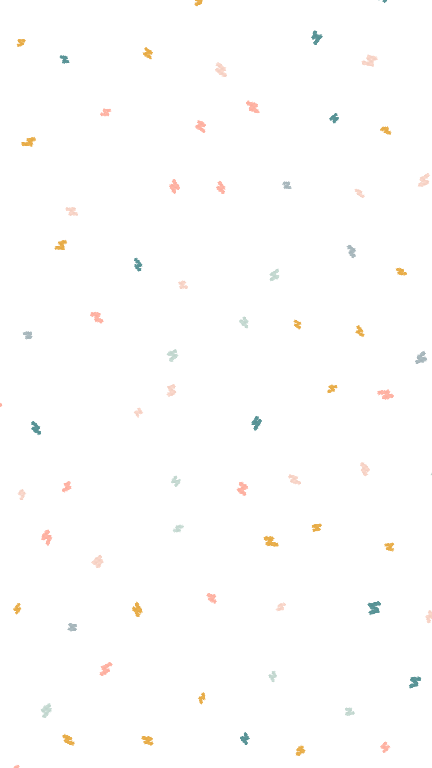
Write a Shadertoy shader that draws this pattern.

```glsl
vec2 hash2(vec2 p) {
    vec3 q = fract(p.xyx * vec3(0.1031, 0.1030, 0.0973));
    q += dot(q, q.yzx + 33.33);
    return fract((q.xx + q.yz) * q.zy);
}

float segmentDistance(vec2 p, vec2 a, vec2 b) {
    vec2 pa = p - a, ba = b - a;
    return length(pa - ba * clamp(dot(pa, ba) / dot(ba, ba), 0.0, 1.0));
}

// Short zigzag scribble with ragged, dry-brush edges
float dabDistance(vec2 p, vec2 seed) {
    vec2 shape = hash2(seed + 17.0);
    float angle = (shape.x - 0.5) * 1.3;
    p = mat2(cos(angle), -sin(angle), sin(angle), cos(angle)) * p;
    float side = shape.y < 0.5 ? -1.0 : 1.0;
    float d = 1.0;
    vec2 previous = vec2(0.0);
    for (int i = 0; i < 4; i++) {
        vec2 wobble = hash2(seed + 31.0 + 7.0 * float(i));
        vec2 point = vec2(side * mix(0.018, 0.056, wobble.x),
                          (float(i) - 1.5) * 0.037 + (wobble.y - 0.5) * 0.024);
        if (i > 0) d = min(d, segmentDistance(p, previous, point));
        previous = point;
        side = -side;
    }
    float ragged = sin(p.x * 83.0 + seed.x * 5.0 + 2.0 * sin(p.y * 61.0))
                 * sin(p.y * 118.0 + seed.y * 3.0);
    return d - 0.027 + 0.008 * ragged;
}

vec3 dabColor(float pick) {
    vec3 mustard = vec3(0.91, 0.68, 0.29);
    vec3 coral = vec3(1.00, 0.70, 0.64);
    vec3 blush = vec3(0.97, 0.83, 0.78);
    vec3 slate = vec3(0.66, 0.72, 0.74);
    vec3 teal = vec3(0.35, 0.58, 0.59);
    vec3 sage = vec3(0.77, 0.85, 0.82);
    if (pick < 0.25) return mustard;
    if (pick < 0.47) return coral;
    if (pick < 0.66) return blush;
    if (pick < 0.79) return slate;
    return pick < 0.91 ? teal : sage;
}

void mainImage(out vec4 fragColor, in vec2 fragCoord) {
    // Jittered cells, alternate rows shifted by half a cell
    float pixel = 6.1 / iResolution.x;
    vec2 p = fragCoord * pixel + vec2(20.3, 40.4);
    p.x += 0.5 * mod(floor(p.y), 2.0);
    vec2 cell = floor(p);
    vec2 jitter = (hash2(cell) - 0.5) * 0.64;
    vec2 local = fract(p) - 0.5 - jitter;

    // One dab per cell, with its own size and colour
    vec2 traits = hash2(cell + 83.0);
    float size = mix(0.78, 1.14, traits.x);
    float d = dabDistance(local / size, cell) * size;
    float coverage = 1.0 - smoothstep(-0.6 * pixel, 0.6 * pixel, d);

    // Faint uneven pigment
    float grain = sin(local.x * 70.0 + cell.x) * sin(local.y * 95.0 + cell.y);
    vec3 paint = dabColor(traits.y) + 0.02 * grain;
    fragColor = vec4(mix(vec3(1.0), paint, coverage), 1.0);
}
```
